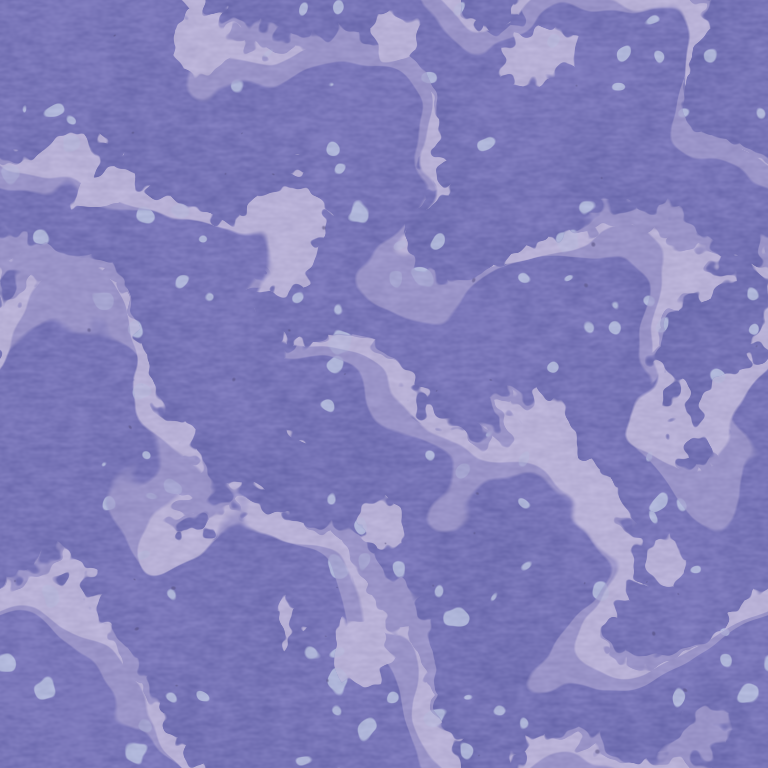
Write a Shadertoy shader that draws this pattern.

```glsl
// Tiling camouflage on fibrous paper: meandering lilac ribbons with ragged upper
// and smooth lower rims, ragged islands, clustered pale chips and woven grain.
// Ribbons are warped diagonal stripes; every noise wraps on a whole period.

const vec3 BASE  = vec3(0.487, 0.473, 0.735);
const vec3 SHADE = vec3(0.425, 0.422, 0.685);
const vec3 LILAC = vec3(0.605, 0.582, 0.785);
const vec3 PALE  = vec3(0.728, 0.700, 0.845);
const vec3 CHIP  = vec3(0.705, 0.735, 0.865);
const vec3 FLECK = vec3(0.33, 0.31, 0.50);

const vec2  STRIPES    = vec2(2.0, 3.0);  // ribbon repeats across and up
const float MEANDER    = 1.25;            // bending of the ribbons
const float LILAC_HALF = 0.115;           // half widths, in stripe units
const float PALE_HALF  = 0.045;
const float RAGGED     = 0.30;            // depth of the teeth
const float RIM_SOFT   = 0.014;           // rim blur, in stripe units
const float SPOT_SOFT  = 0.0017;          // spot blur, in canvas units
const float GRAIN      = 0.060;

// Integer hash giving three values in 0..1
vec3 hash3(vec2 cell, float seed) {
    uvec3 v = uvec3(ivec3(cell, seed)) * 1664525u + 1013904223u;
    for (int i = 0; i < 2; i++) {
        v.x += v.y * v.z;
        v.y += v.z * v.x;
        v.z += v.x * v.y;
        v ^= v >> 16u;
    }
    return vec3(v & 65535u) / 65535.0;
}

float cornerSlope(vec2 cell, vec2 offset, vec2 period, float seed) {
    float angle = 6.2832 * hash3(mod(cell, period), seed).x;
    return dot(vec2(cos(angle), sin(angle)), offset);
}

// Gradient noise, wrapping after one canvas
float noise(vec2 uv, vec2 period, float seed) {
    vec2 p = uv * period, c = floor(p), f = p - c;
    vec2 s = f * f * f * (f * (f * 6.0 - 15.0) + 10.0);
    vec2 e = vec2(1.0, 0.0);
    float low  = mix(cornerSlope(c, f, period, seed),
                     cornerSlope(c + e, f - e, period, seed), s.x);
    float high = mix(cornerSlope(c + e.yx, f - e.yx, period, seed),
                     cornerSlope(c + e.xx, f - e.xx, period, seed), s.x);
    return mix(low, high, s.y);
}

// Distance to randomly kept spots on a wrapping grid, negative inside
float spots(vec2 uv, float cells, float keep, float clump, vec2 radii, float seed) {
    vec2 p = uv * cells, home = floor(p);
    float nearest = 1.0;
    for (int k = 0; k < 9; k++) {
        vec2 cell = home + vec2(k % 3, k / 3) - 1.0;
        vec2 id = mod(cell, cells);
        vec3 place = hash3(id, seed), form = hash3(id, seed + 1.0);
        float gather = clump * noise((id + 0.5) / cells, vec2(7.0), seed + 2.0);
        if (place.z > keep + gather) continue;
        vec2 q = p - cell - 0.2 - 0.6 * place.xy;
        float turn = 3.1416 * form.x;
        q = mat2(cos(turn), sin(turn), -sin(turn), cos(turn)) * q;
        q.y *= 1.0 + 0.6 * form.y;
        float radius = mix(radii.x, radii.y, form.z * form.z);
        nearest = min(nearest, (length(q) - radius) / cells);
    }
    return nearest;
}

float inside(float depth, float soft) {
    return smoothstep(-soft, soft, depth);
}

void mainImage(out vec4 fragColor, in vec2 fragCoord) {
    vec2 uv = fragCoord / iResolution.xy;

    // Signed height within the nearest ribbon
    float v = dot(uv, STRIPES) + MEANDER * noise(uv, vec2(4.0), 1.0)
            + 0.42 * noise(uv, vec2(9.0), 2.0) + 0.06 * noise(uv, vec2(24.0), 3.0);
    float height = fract(v) - 0.5;

    // Pointed teeth for the upper rims
    float teeth = RAGGED * (0.20 - abs(noise(uv, vec2(27.0), 4.0)))
                + 0.13 * noise(uv, vec2(58.0), 5.0);

    // Ribbon widths swell, taper and vanish
    float lilacHalf = LILAC_HALF + 0.42 * noise(uv, vec2(5.0), 6.0);
    float paleHalf = PALE_HALF + 0.34 * noise(uv, vec2(6.0), 7.0);
    float paleHeight = height - 0.05 - 0.16 * noise(uv, vec2(5.0), 8.0);
    float lilac = inside(min(lilacHalf + 0.6 * teeth - height, height + lilacHalf), RIM_SOFT);
    float pale = inside(min(paleHalf + teeth - paleHeight, paleHeight + paleHalf), RIM_SOFT);

    // Ragged islands, chips and flecks
    float island = spots(uv, 5.0, 0.22, 0.0, vec2(0.13, 0.27), 20.0) - 0.10 * teeth;
    pale = max(pale, inside(-island, SPOT_SOFT));
    float chip = spots(uv, 24.0, 0.20, 0.75, vec2(0.14, 0.40), 30.0)
               + 0.008 * noise(uv, vec2(52.0), 9.0);
    float fleck = spots(uv, 15.0, 0.16, 0.0, vec2(0.012, 0.045), 40.0);

    // Paper fibres, mostly lying flat
    float fibres = 0.50 * noise(uv, vec2(42.0, 150.0), 10.0)
                 + 0.35 * noise(uv, vec2(120.0, 210.0), 11.0)
                 + 0.35 * noise(uv, vec2(34.0, 46.0), 12.0);

    // Ground darkens above the ribbons
    float above = smoothstep(0.0, 0.12, height) * smoothstep(0.45, 0.15, height);
    float tone = 0.28 + 0.30 * above + 0.55 * noise(uv, vec2(4.0), 13.0)
               + 0.35 * noise(uv, vec2(16.0), 14.0) - 0.5 * fibres;
    vec3 color = mix(BASE, SHADE, clamp(tone, 0.0, 1.0));

    // Layers
    color = mix(color, LILAC, 0.96 * lilac);
    color = mix(color, PALE, 0.96 * pale);
    float chipStrength = mix(0.92, 0.40, max(lilac, pale));
    color = mix(color, CHIP, chipStrength * inside(-chip, SPOT_SOFT));
    color = mix(color, FLECK, 0.55 * inside(-fleck, SPOT_SOFT));
    color += GRAIN * fibres * vec3(1.0, 1.0, 0.85);

    fragColor = vec4(clamp(color, 0.0, 1.0), 1.0);
}
```
